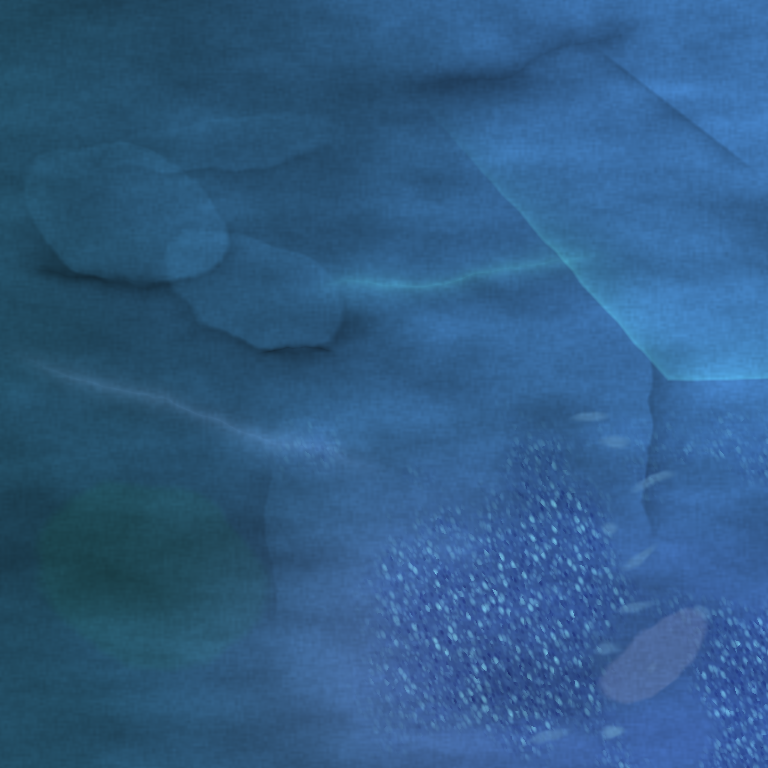
Reproduce this texture procedurally as a Shadertoy shader.

```glsl
float hash(vec2 p) {
    vec3 q = fract(vec3(p.xyx) * 0.1031);
    q += dot(q, q.yzx + 33.33);
    return fract((q.x + q.y) * q.z);
}

float noise(vec2 p) {
    vec2 i = floor(p), f = fract(p);
    f = f * f * (3.0 - 2.0 * f);
    return mix(mix(hash(i), hash(i + vec2(1, 0)), f.x),
               mix(hash(i + vec2(0, 1)), hash(i + vec2(1, 1)), f.x), f.y);
}

float fbm(vec2 p) {
    float sum = 0.0, amp = 0.5;
    for (int i = 0; i < 5; i++) {
        sum += amp * noise(p);
        p = mat2(1.9, 0.5, -0.5, 1.9) * p + 17.3;
        amp *= 0.5;
    }
    return sum;
}

// Signed distance to the line a-b, positive on its left
float side(vec2 p, vec2 a, vec2 b) {
    vec2 n = normalize(b - a);
    return dot(p - a, vec2(-n.y, n.x));
}

// Fades towards both ends of the segment a-b
float span(vec2 p, vec2 a, vec2 b) {
    float h = dot(p - a, b - a) / dot(b - a, b - a);
    return smoothstep(-0.1, 0.2, h) * smoothstep(1.1, 0.8, h);
}

// Soft streak centred on a segment
float vein(vec2 p, vec2 a, vec2 b, float width) {
    return span(p, a, b) * exp(-abs(side(p, a, b)) / width);
}

// Sharp step on a segment, fading to its left
float crease(vec2 p, vec2 a, vec2 b, float reach) {
    float d = side(p, a, b);
    return span(p, a, b) * smoothstep(-0.003, 0.003, d) * exp(-max(d, 0.0) / reach);
}

// Approximate distance to a tilted ellipse
float oval(vec2 p, vec2 center, vec2 radius, float angle) {
    float c = cos(angle), s = sin(angle);
    p = mat2(c, -s, s, c) * (p - center);
    return (length(p / radius) - 1.0) * min(radius.x, radius.y);
}

// Stone relief: lit upper rim, shadow under the lower edge
float slab(vec2 p, vec2 center, vec2 radius, float angle) {
    float d = oval(p, center, radius, angle);
    float up = (p.y - center.y) / radius.y;
    float lit = smoothstep(0.003, -0.003, d) * exp(min(d, 0.0) / 0.03) * smoothstep(-0.8, 0.8, up);
    float shade = smoothstep(-0.003, 0.004, d) * exp(-max(d, 0.0) / 0.022) * smoothstep(0.3, -0.9, up);
    return 0.4 * lit + 0.1 * smoothstep(0.003, -0.01, d) - shade;
}

// Brightness of the nearest irregular grain, and its random tone
vec2 grains(vec2 p) {
    vec2 cell = floor(p);
    float nearest = 9.0, tone = 0.0;
    for (int y = -1; y <= 1; y++)
    for (int x = -1; x <= 1; x++) {
        vec2 c = cell + vec2(x, y);
        vec2 d = c + vec2(hash(c), hash(c + 51.7)) - p;
        float dist = length(d * mat2(1.2, 0.3, 0.2, 0.8));
        if (dist < nearest) { nearest = dist; tone = hash(c + 93.1); }
    }
    return vec2(smoothstep(0.55, 0.12, nearest), tone);
}

void mainImage(out vec4 fragColor, in vec2 fragCoord) {
    vec2 p = fragCoord / iResolution.xy;
    float cloud = fbm(p * vec2(4.0, 7.0) + 3.0) - 0.48;
    float streak = fbm(p * vec2(7.0, 26.0) + 40.0) - 0.48;
    vec2 q = p + 0.05 * (vec2(fbm(p * 9.0 + 5.0), fbm(p * 9.0 + 71.0)) - 0.48);

    // Teal to blue ground, turning violet in the lower right
    float t = p.x + 0.3 * cloud + 0.08 * (p.y - 0.5);
    vec3 col = mix(vec3(0.12, 0.27, 0.35), vec3(0.165, 0.33, 0.47), smoothstep(0.0, 0.48, t));
    col = mix(col, vec3(0.235, 0.44, 0.67), smoothstep(0.36, 0.85, t));
    float violet = smoothstep(0.4, 0.8, p.x) * smoothstep(0.48, 0.15, p.y);
    col = mix(col, vec3(0.22, 0.35, 0.61), violet * (0.7 + cloud));
    col = mix(col, vec3(0.30, 0.39, 0.60), 0.5 * exp(-20.0 * dot(p - vec2(0.53, 0.14), p - vec2(0.53, 0.14))));
    col *= 1.0 + 0.5 * cloud + 0.32 * streak;

    // Overlapping stones on the left
    float relief = slab(q, vec2(0.33, 0.62), vec2(0.125, 0.07), -0.35)
                 + slab(q, vec2(0.16, 0.72), vec2(0.13, 0.085), -0.4)
                 + 0.6 * slab(q, vec2(0.28, 0.81), vec2(0.15, 0.035), 0.12);
    col *= 1.0 + 0.28 * relief;
    float moss = smoothstep(0.004, -0.01, oval(q, vec2(0.20, 0.25), vec2(0.16, 0.12), -0.3));
    col += moss * vec3(0.0, 0.025, -0.005);

    // Bright broken facet on the right
    float facet = min(side(p, vec2(0.66, 0.74), vec2(0.87, 0.505)), p.y - 0.505 - 0.01 * (p.x - 0.87));
    facet += 0.004 * (noise(p * 40.0) - 0.5);
    float glow = smoothstep(-0.002, 0.003, facet) * smoothstep(0.9, 0.58, p.y);
    col += glow * (0.15 + 0.85 * exp(-max(facet, 0.0) / 0.045)) * vec3(0.04, 0.12, 0.10);
    col += glow * exp(-abs(facet) / 0.004) * vec3(0.04, 0.09, 0.06);

    // Creases, cracks and pale veins
    col *= 1.0 - 0.22 * crease(p, vec2(0.98, 0.78), vec2(0.78, 0.935), 0.012);
    col *= 1.0 - 0.32 * vein(q, vec2(0.53, 0.87), vec2(0.84, 0.97), 0.025);
    col *= 1.0 - 0.35 * vein(q, vec2(0.33, 0.54), vec2(0.44, 0.548), 0.004);
    col *= 1.0 - 0.30 * vein(q, vec2(0.03, 0.66), vec2(0.23, 0.62), 0.014);
    col *= 1.0 - 0.12 * crease(q, vec2(0.36, 0.18), vec2(0.36, 0.42), 0.03);
    col *= 1.0 - 0.22 * crease(q, vec2(0.84, 0.56), vec2(0.835, 0.30), 0.03);
    col += vein(q, vec2(0.42, 0.625), vec2(0.78, 0.66), 0.011) * vec3(0.05, 0.13, 0.10);
    col += vein(q, vec2(0.03, 0.53), vec2(0.48, 0.39), 0.012) * vec3(0.09, 0.10, 0.13);

    // Crystalline speckles in patches
    float patches = smoothstep(0.34, 0.54, p.x + 0.4 * (p.y - 0.3)) * smoothstep(0.5, 0.36, p.y);
    patches *= smoothstep(0.32, 0.58, fbm(p * 7.0 + 22.0));
    vec2 coarse = grains(p * 95.0), fine = grains(p * 150.0 + 9.0);
    col = mix(col, vec3(0.16, 0.27, 0.56), 0.35 * patches);
    col += patches * coarse.x * (coarse.y * coarse.y - 0.12) * vec3(0.22, 0.36, 0.26);
    col += patches * fine.x * (fine.y - 0.4) * vec3(0.12, 0.20, 0.15);

    // Pale flakes
    for (int i = 0; i < 12; i++) {
        vec2 id = vec2(i, 7.0);
        vec2 center = vec2(0.55 + 0.42 * hash(id), 0.03 + 0.43 * hash(id + 20.0));
        vec2 radius = vec2(0.008 + 0.018 * hash(id + 40.0), 0.006);
        float d = oval(q, center, radius, hash(id + 60.0) - 0.3);
        col = mix(col, vec3(0.40, 0.60, 0.76), 0.4 * smoothstep(0.003, -0.003, d));
    }
    float leaf = oval(q, vec2(0.85, 0.14), vec2(0.078, 0.038), 0.55);
    col = mix(col, vec3(0.36, 0.46, 0.66), 0.6 * smoothstep(0.003, -0.003, leaf));

    // Fine woven grain
    float weave = noise(p * vec2(110.0, 300.0)) + noise(p * vec2(260.0, 130.0) + 31.0) - 1.0;
    col *= 1.0 + 0.07 * weave;
    fragColor = vec4(clamp(col, 0.0, 1.0), 1.0);
}
```
